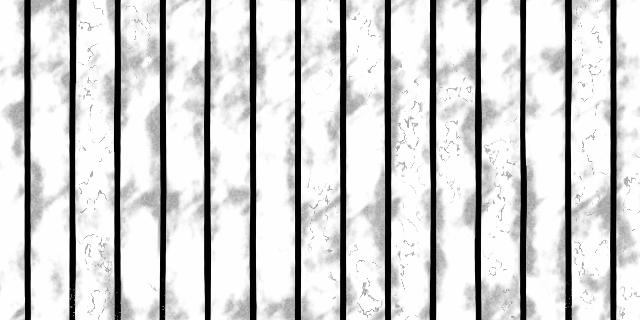
Write a Shadertoy shader that draws this pattern.

```glsl
const float PITCH = 0.1408;        // distance between lines, canvas height = 1
const float FIRST_LINE = 0.0865;
const float HALF_WIDTH = 0.0094;
const float WOBBLE = 0.0045;
const float JUMP = 0.0032;
const float SMUDGE_DEPTH = 0.31;
const vec3 PAPER = vec3(0.995);
const vec3 INK = vec3(0.008);

float hash(vec2 p) {
    vec3 q = fract(p.xyx * vec3(0.1031, 0.1030, 0.0973));
    q += dot(q, q.yzx + 33.33);
    return fract((q.x + q.y) * q.z);
}

float noise(vec2 p) {
    vec2 i = floor(p), f = fract(p);
    f = f * f * (3.0 - 2.0 * f);
    return mix(mix(hash(i), hash(i + vec2(1, 0)), f.x),
               mix(hash(i + vec2(0, 1)), hash(i + vec2(1, 1)), f.x), f.y);
}

float fbm(vec2 p) {
    float sum = 0.0, amp = 0.533;
    for (int i = 0; i < 4; i++) {
        sum += amp * noise(p);
        p = mat2(1.6, 1.2, -1.2, 1.6) * p + 7.3;
        amp *= 0.5;
    }
    return sum;
}

// Soft horizontal zone around a height
float zone(float y, float centre, float size) {
    float d = (y - centre) / size;
    return exp(-d * d);
}

// Half width of one side of a line: slow wobble plus an abrupt jump
float edgeWidth(float line, float side, float y) {
    vec2 seed = vec2(line + 31.0, side * 5.0 + 11.0);
    float wear = hash(seed);
    float wobble = noise(vec2(y * 5.0, seed.x * 7.0 + seed.y)) - 0.5;
    float rough = noise(vec2(y * 45.0, seed.x * 3.0 + seed.y)) - 0.5;
    float jumpAt = hash(seed + 9.0);
    float jump = smoothstep(-0.002, 0.002, y - jumpAt) * (hash(seed + 17.0) - 0.5);
    return HALF_WIDTH + wear * (WOBBLE * wobble + JUMP * jump) + 0.0007 * rough;
}

float inkLine(float line, float dx, float y, float px) {
    float bow = (noise(vec2(y * 2.5, line * 9.0 + 4.0)) - 0.5) * 0.004 * hash(vec2(line, 63.0));
    dx -= bow;
    float d = abs(dx) - edgeWidth(line, dx < 0.0 ? 0.0 : 1.0, y);
    return 1.0 - smoothstep(-0.6 * px, 0.6 * px, d);
}

// Faint dry-brush trail beside some lines
float ghostStroke(float line, float dx, float y) {
    float side = hash(vec2(line, 71.0)) < 0.5 ? -1.0 : 1.0;
    float centre = hash(vec2(line, 83.0));
    float span = 1.0 - smoothstep(0.04, 0.09, abs(y - centre));
    float reach = 1.0 - smoothstep(HALF_WIDTH, 2.1 * HALF_WIDTH, dx * side);
    float bristles = 0.5 + 0.5 * noise(vec2(dx * 450.0, y * 9.0));
    return step(0.45, hash(vec2(line, 97.0))) * step(0.0, dx * side) * span * reach * bristles;
}

// Cloudy grey wear, densest beside the lines and in a few bands
float smudges(vec2 p, float plank, float t) {
    vec2 q = p + vec2(plank * 3.7, plank * 1.9);
    float edge = 1.0 - smoothstep(0.07, 0.42, min(t, 1.0 - t));
    float band = zone(p.y, 1.0, 0.05) + zone(p.y, 0.79, 0.05) + zone(p.y, 0.66, 0.04)
               + zone(p.y, 0.37, 0.06) + zone(p.y, 0.02, 0.04);
    vec2 slant = mat2(0.77, -0.64, 0.64, 0.77) * q;
    float strokes = noise(slant * vec2(11.0, 60.0));
    float cloud = fbm(q * vec2(17.0, 11.0));
    float density = mix(cloud, strokes, 0.3 * min(band, 1.0));
    density += 0.19 * edge + 0.13 * band - 0.19;
    density += 0.12 * (fbm(q * 75.0) - 0.5);
    float grain = 0.8 + 0.4 * noise(q * 230.0);
    return smoothstep(0.42, 0.76, density) * grain;
}

// Thin broken outlines of dried stains on some planks
float veins(vec2 p, float plank, float t) {
    vec2 q = p + plank * vec2(5.3, 2.7);
    float outline = 1.0 - smoothstep(0.004, 0.028, abs(fbm(q * vec2(25.0, 17.0)) - 0.5));
    float patchMask = smoothstep(0.45, 0.7, noise(q * vec2(9.0, 4.0)));
    float broken = smoothstep(0.3, 0.65, noise(q * 90.0));
    float inside = smoothstep(0.08, 0.2, min(t, 1.0 - t));
    return outline * patchMask * broken * inside * step(0.4, hash(vec2(plank, 41.0)));
}

void mainImage(out vec4 fragColor, in vec2 fragCoord) {
    vec2 p = fragCoord / iResolution.y;
    float px = 1.0 / iResolution.y;
    float pos = (p.x - FIRST_LINE) / PITCH;
    float plank = floor(pos), t = fract(pos);
    float line = floor(pos + 0.5);
    float dx = (pos - line) * PITCH;

    // Worn paper
    float grey = SMUDGE_DEPTH * smudges(p, plank, t);
    grey = max(grey, 0.35 * veins(p, plank, t));
    grey = max(grey, 0.4 * ghostStroke(line, dx, p.y));
    vec3 color = PAPER * (1.0 - grey);

    // Ink with a few chipped flecks near the foot
    float flecks = smoothstep(0.76, 0.9, noise(p * 210.0)) * (1.0 - smoothstep(0.03, 0.15, p.y));
    flecks *= step(0.75, hash(vec2(line, 53.0)));
    float ink = inkLine(line, dx, p.y, px) * (1.0 - 0.5 * flecks);
    fragColor = vec4(mix(color, INK, ink), 1.0);
}
```
